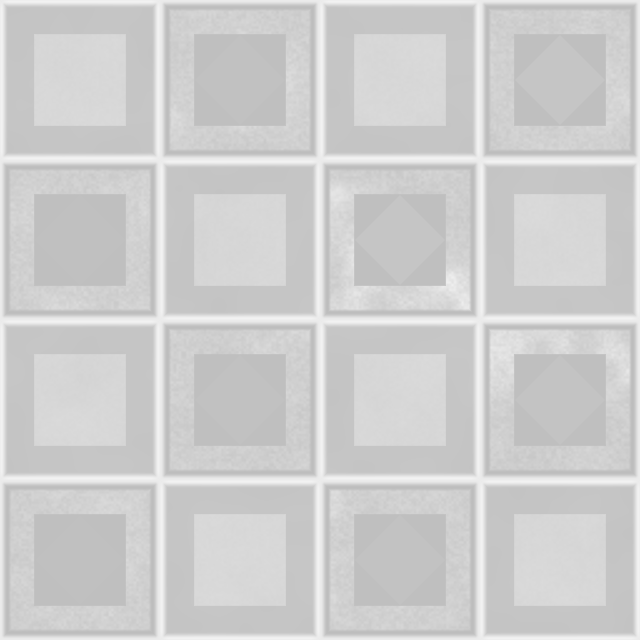
This pattern is drawn by a Shadertoy shader. Its source:

```glsl
// Draws a checkerboard of pale grey ceramic tiles with brushed frames and soft, glowing joints.

const float TILES = 4.0;
const float INNER_HALF = 0.2865;
const float FRAME_INSET = 0.061;

float hash(vec2 p) {
    return fract(sin(dot(p, vec2(127.1, 311.7))) * 43758.5453);
}

// Value noise that wraps after "period" lattice cells.
float wrapNoise(vec2 uv, float period) {
    vec2 p = uv * period;
    vec2 i = floor(p);
    vec2 f = fract(p);
    f = f * f * (3.0 - 2.0 * f);
    vec2 a = mod(i, period);
    vec2 b = mod(i + 1.0, period);
    return mix(mix(hash(a), hash(vec2(b.x, a.y)), f.x),
               mix(hash(vec2(a.x, b.y)), hash(b), f.x), f.y);
}

float boxDistance(vec2 p, float halfSize, float radius) {
    vec2 q = abs(p) - halfSize + radius;
    return length(max(q, 0.0)) + min(max(q.x, q.y), 0.0) - radius;
}

float fill(float dist, float blur) {
    return 1.0 - smoothstep(-blur, blur, dist);
}

// Smooth band with a light square in the middle.
float plainTile(vec2 p, float inset, float cloud, float grain, float px) {
    float band = 0.772 + 0.018 * (cloud - 0.5);
    float centre = 0.842 + 0.025 * (cloud - 0.5) + 0.014 * (grain - 0.5);
    float shade = mix(band, centre, fill(boxDistance(p, INNER_HALF, 0.0), px));
    vec2 a = abs(p);
    float edge = 0.95 - 0.03 * smoothstep(0.44, 0.5, min(a.x, a.y));
    return mix(edge, shade, smoothstep(0.008, 0.052, inset));
}

// Dark rim, grainy metallic frame and a dark square holding a faint diamond.
float brushedTile(vec2 p, float inset, float cloud, float grain, float shine, float px) {
    float glint = smoothstep(0.5, 0.95, cloud) * shine;
    float frame = 0.795 + 0.045 * cloud + 0.085 * glint
                + (0.055 + 0.04 * glint) * (grain - 0.5);
    float shade = mix(0.742, frame, smoothstep(-0.012, 0.012, inset - FRAME_INSET));
    float diamond = fill((abs(p.x) + abs(p.y) - INNER_HALF + 0.006) * 0.7071, px);
    float centre = 0.75 + 0.022 * shine * diamond;
    shade = mix(shade, centre, fill(boxDistance(p, INNER_HALF, 0.0), px));
    return mix(0.918, shade, smoothstep(0.005, 0.045, inset));
}

void mainImage(out vec4 fragColor, in vec2 fragCoord) {
    vec2 uv = fragCoord / iResolution.xy;
    vec2 cell = floor(uv * TILES);
    vec2 p = fract(uv * TILES) - 0.5;
    float px = 0.7 * TILES / min(iResolution.x, iResolution.y);

    // Distance inward from the slightly rounded tile outline
    float inset = -boxDistance(p, 0.5, 0.03);

    // Wear: broad clouds and fine grain
    float cloud = mix(wrapNoise(uv, 12.0), wrapNoise(uv + 0.37, 28.0), 0.35);
    float grain = mix(wrapNoise(uv, 256.0), wrapNoise(uv, 150.0), 0.4);

    // Polish grows toward the right and the top of the sheet
    float shine = mix(0.12, 1.0, smoothstep(0.4, 2.0, cell.x))
                * mix(0.55, 1.0, smoothstep(0.5, 2.0, cell.y));

    bool brushed = mod(cell.x + cell.y, 2.0) < 0.5;
    float shade = brushed ? brushedTile(p, inset, cloud, grain, shine, px)
                          : plainTile(p, inset, cloud, grain, px);

    // Softened joint between neighbours
    float edge = 0.5 - max(abs(p.x), abs(p.y));
    shade = mix(0.925, shade, smoothstep(0.0, 1.5 * px, edge));
    fragColor = vec4(vec3(shade), 1.0);
}
```
